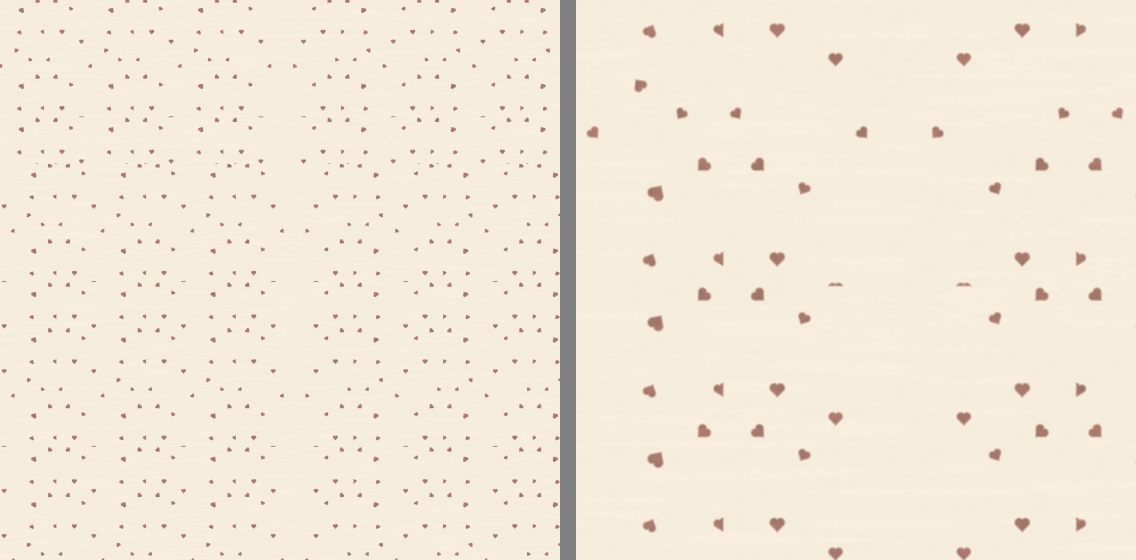
Left: the whole. Right: its middle third, enlarged.
This pattern is drawn by a WebGL 2 fragment shader. Its source:

```glsl
#version 300 es
precision highp float;
// Tiny dusty-rose hearts in stacked rows on cream paper with faint streaks.
// Heart distances are wrapped to a repeating tile; the sheet is folded about
// a vertical axis, and the rows below a seam are shifted sideways.

uniform vec2 u_resolution;
out vec4 fragColor;

const float SHEET = 768.0;             // design units per canvas side
const vec2 TILE = vec2(123.0, 226.0);  // repeat size in design units
const float FOLD_X = 387.0;
const float SEAM_Y = 224.7;
const float SEAM_SHIFT = 17.0;

const vec3 CREAM = vec3(0.962, 0.929, 0.862);
const vec3 WARM_CREAM = vec3(0.976, 0.936, 0.873);
const vec3 ROSE = vec3(0.70, 0.49, 0.44);
const vec3 DARK_ROSE = vec3(0.61, 0.45, 0.40);

float hash(vec2 p) {
  return fract(sin(dot(p, vec2(127.1, 311.7))) * 43758.5453);
}

float valueNoise(vec2 p) {
  vec2 cell = floor(p), f = fract(p);
  f = f * f * (3.0 - 2.0 * f);
  float low = mix(hash(cell), hash(cell + vec2(1.0, 0.0)), f.x);
  float high = mix(hash(cell + vec2(0.0, 1.0)), hash(cell + 1.0), f.x);
  return mix(low, high, f.y);
}

// Offset to the nearest repeat of a point
vec2 tileOffset(vec2 p, vec2 center) {
  vec2 d = p - center;
  return d - TILE * round(d / TILE);
}

// Distance to an upright unit heart with its tip at the origin
float unitHeart(vec2 p) {
  p.x = abs(p.x);
  if (p.x + p.y > 1.0) return length(p - vec2(0.25, 0.75)) - 0.35355;
  vec2 top = p - vec2(0.0, 1.0);
  vec2 side = p - 0.5 * max(p.x + p.y, 0.0);
  return sqrt(min(dot(top, top), dot(side, side))) * sign(p.x - p.y);
}

// Repeating heart, centred and turned; y runs downward
float heart(vec2 p, vec2 center, float size, float angle) {
  vec2 d = tileOffset(p, center) * vec2(1.0, -1.0) / size;
  float c = cos(angle), s = sin(angle);
  d = mat2(c, -s, s, c) * d;
  return unitHeart(d + vec2(0.0, 0.55)) * size;
}

// Three hearts in a line, the middle one cut along its right side
float upperRow(vec2 p, float y) {
  float cutSide = tileOffset(p, vec2(60.3, y)).x;
  float d = heart(p, vec2(27.0, y), 5.0, 2.7);
  d = min(d, max(heart(p, vec2(59.3, y), 5.2, 0.25), cutSide));
  return min(d, heart(p, vec2(85.0, y), 5.7, 0.0));
}

// A close pair with two lower hearts outside it
float lowerRow(vec2 p, float y) {
  float d = heart(p, vec2(51.0, y), 5.4, -0.8);
  d = min(d, heart(p, vec2(76.7, y), 5.4, 0.8));
  d = min(d, heart(p, vec2(30.0, y + 12.0), 6.3, 2.55));
  return min(d, heart(p, vec2(97.0, y + 10.7), 4.7, -0.5));
}

float heartField(vec2 p) {
  float d = min(upperRow(p, 44.0), lowerRow(p, 1.6));
  d = min(d, min(upperRow(p, 148.6), lowerRow(p, 105.8)));
  d = min(d, min(upperRow(p, 208.4), lowerRow(p, 165.2)));
  // Side hearts, with only the lobe tops showing on one of them
  d = min(d, heart(p, vec2(111.7, 57.3), 5.3, 0.0));
  d = min(d, heart(p, vec2(111.7, 221.5), 5.3, 0.0));
  float belowLobes = tileOffset(p, vec2(111.7, 160.7)).y;
  d = min(d, max(heart(p, vec2(111.7, 162.3), 5.3, 0.0), belowLobes));
  // Loose arc between the rows
  d = min(d, heart(p, vec2(22.0, 68.7), 5.0, -2.5));
  d = min(d, heart(p, vec2(41.0, 82.2), 4.4, -0.6));
  d = min(d, heart(p, vec2(66.5, 82.2), 4.4, 0.6));
  return min(d, heart(p, vec2(1.2, 91.0), 4.7, 0.7));
}

// Cream ground with long faint fibres and fine grain
vec3 paper(vec2 p) {
  float fibre = valueNoise(p * vec2(0.018, 0.32));
  float broken = valueNoise(p * vec2(0.10, 0.55) + 37.0);
  float grain = valueNoise(p * 0.6 + 11.0) - 0.5;
  float streak = smoothstep(0.50, 0.82, 0.65 * fibre + 0.35 * broken);
  return mix(CREAM, WARM_CREAM, streak) + 0.008 * grain;
}

void main() {
  vec2 uv = gl_FragCoord.xy / u_resolution;
  vec2 sheet = vec2(uv.x, 1.0 - uv.y) * SHEET;

  // Shift below the seam, then fold left and right together
  vec2 p = sheet;
  p.x -= SEAM_SHIFT * step(SEAM_Y, p.y);
  p.x = FOLD_X - abs(p.x - FOLD_X);

  float soft = max(0.8, 0.75 * SHEET / min(u_resolution.x, u_resolution.y));
  float ink = 1.0 - smoothstep(-soft, soft, heartField(p));
  vec3 inkColor = mix(ROSE, DARK_ROSE, valueNoise(sheet * 0.3));
  fragColor = vec4(mix(paper(sheet), inkColor, ink), 1.0);
}
```
